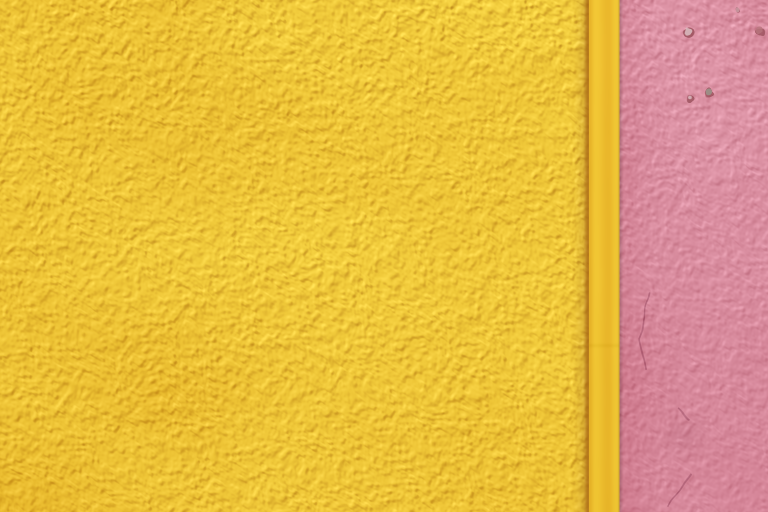
A WebGL 1 fragment shader for this texture:

```glsl
precision highp float;
// Yellow stucco wall with a painted downpipe beside a strip of pink plaster.
uniform vec2 u_resolution;

float hash(vec2 p) {
  vec3 q = fract(vec3(p.xyx) * 0.1031);
  q += dot(q, q.yzx + 33.33);
  return fract((q.x + q.y) * q.z);
}

float noise(vec2 p) {
  vec2 i = floor(p), f = fract(p);
  f = f * f * (3.0 - 2.0 * f);
  return mix(mix(hash(i), hash(i + vec2(1.0, 0.0)), f.x),
             mix(hash(i + vec2(0.0, 1.0)), hash(i + vec2(1.0, 1.0)), f.x), f.y);
}

float fbm(vec2 p) {
  float sum = 0.0, amp = 0.5;
  for (int i = 0; i < 4; i++) {
    sum += amp * noise(p);
    p = mat2(1.6, 1.2, -1.2, 1.6) * p + 17.3;
    amp *= 0.5;
  }
  return sum;
}

// Plaster height: trowelled grains over softer lumps
float stucco(vec2 p) {
  p += 0.012 * vec2(noise(p * 19.0), noise(p * 19.0 + 40.0));
  float grain = noise(mat2(0.8, 0.6, -0.6, 0.8) * p * vec2(105.0, 125.0));
  return 0.55 * smoothstep(0.25, 0.95, grain) + 0.3 * noise(p * 190.0 + 9.0)
       + 0.5 * noise(p * 48.0 + 5.0);
}

// Slope facing a light at the upper left
float relief(vec2 p) {
  vec2 d = vec2(-0.0016, 0.0024);
  return stucco(p - d) - stucco(p + d);
}

float segment(vec2 p, vec2 a, vec2 b) {
  vec2 ab = b - a;
  return length(p - a - ab * clamp(dot(p - a, ab) / dot(ab, ab), 0.0, 1.0));
}

// Chipped paint: pale core with a dark lower rim
vec3 chip(vec3 col, vec2 p, vec2 c, float r, vec3 core) {
  vec2 q = p - c;
  float d = length(q) + 0.006 * (noise(p * 150.0) - 0.5);
  float rim = length(q + vec2(-0.001, 0.002)) + 0.006 * (noise(p * 130.0) - 0.5);
  col = mix(col, vec3(0.58, 0.29, 0.33), 0.75 * (1.0 - smoothstep(r, r + 0.003, rim)));
  return mix(col, core, 0.8 * (1.0 - smoothstep(r * 0.6, r * 0.6 + 0.003, d)));
}

vec3 yellowWall(vec2 p) {
  float cloud = fbm(p * vec2(3.0, 4.0)) - 0.47;
  float light = 0.4 + 0.28 * (p.y - 0.5) + 0.9 * cloud;
  light += 0.25 * smoothstep(0.0, 0.6, p.x) - 0.15;
  vec3 col = mix(vec3(0.905, 0.715, 0.165), vec3(0.945, 0.80, 0.235), clamp(light + 0.2, 0.0, 1.0));
  float rough = 0.75 + 0.5 * fbm(p * 5.0 + 30.0) + 0.2 * smoothstep(0.75, 1.0, p.y);
  float r = relief(p) * rough;
  col += vec3(0.10, 0.13, 0.14) * max(r, 0.0);
  col += vec3(0.19, 0.25, 0.12) * min(r, 0.0);
  // Contact shadow along the pipe
  col *= 1.0 - vec3(0.10, 0.14, 0.12) * smoothstep(1.115, 1.15, p.x);
  return mix(col, vec3(0.66, 0.40, 0.08), 0.75 * smoothstep(1.138, 1.149, p.x));
}

vec3 pinkWall(vec2 p) {
  float cloud = fbm(p * vec2(5.0, 4.0) + 12.0) - 0.47;
  float light = 0.55 + 0.45 * (p.y - 0.5) + 0.8 * cloud;
  light -= 0.3 * (1.0 - smoothstep(1.21, 1.29, p.x));
  vec3 col = mix(vec3(0.81, 0.48, 0.555), vec3(0.875, 0.595, 0.665), clamp(light, 0.0, 1.0));
  float r = relief(p + 7.0) * (0.65 + 0.4 * p.y);
  col += vec3(0.12, 0.15, 0.15) * r;

  // Hairline cracks and a low dent
  vec2 w = p + 0.006 * (vec2(noise(p * 45.0), noise(p * 45.0 + 8.0)) - 0.5);
  float crack = min(segment(w, vec2(1.268, 0.43), vec2(1.250, 0.34)),
                    segment(w, vec2(1.250, 0.34), vec2(1.262, 0.28)));
  crack = min(crack, segment(w, vec2(1.305, 0.01), vec2(1.350, 0.075)));
  crack = min(crack, segment(w, vec2(1.325, 0.20), vec2(1.345, 0.18)));
  col -= vec3(0.13, 0.13, 0.12) * (1.0 - smoothstep(0.0003, 0.003, crack));
  col -= 0.035 * exp(-900.0 * dot(p - vec2(1.338, 0.15), p - vec2(1.338, 0.15)));

  col = chip(col, p, vec2(1.344, 0.938), 0.009, vec3(0.87, 0.77, 0.78));
  col = chip(col, p, vec2(1.484, 0.940), 0.007, vec3(0.72, 0.46, 0.49));
  col = chip(col, p, vec2(1.384, 0.820), 0.007, vec3(0.60, 0.60, 0.55));
  col = chip(col, p, vec2(1.347, 0.809), 0.005, vec3(0.88, 0.76, 0.78));
  col = chip(col, p, vec2(1.441, 0.981), 0.003, vec3(0.80, 0.62, 0.65));
  return col * (1.0 - 0.16 * (1.0 - smoothstep(1.21, 1.219, p.x)));
}

vec3 downpipe(vec2 p) {
  float t = (p.x - 1.15) / 0.06;
  vec3 col = mix(vec3(0.90, 0.69, 0.15), vec3(0.945, 0.775, 0.20), smoothstep(0.0, 0.22, t));
  col = mix(col, vec3(0.915, 0.715, 0.165), smoothstep(0.25, 0.62, t));
  col = mix(col, vec3(0.94, 0.775, 0.20), smoothstep(0.65, 0.88, t));
  col *= 1.0 - 0.13 * smoothstep(0.92, 1.0, t);
  col += 0.012 * (fbm(p * vec2(40.0, 9.0)) - 0.47) + 0.012 * (p.y - 0.5);
  // Faint sleeve joint
  return col - 0.025 * exp(-pow((p.y - 0.325) / 0.004, 2.0));
}

void main() {
  vec2 p = gl_FragCoord.xy / u_resolution * vec2(1.5, 1.0);
  float aa = 0.75 / u_resolution.x;
  vec3 col = mix(yellowWall(p), downpipe(p), smoothstep(1.15 - aa, 1.15 + aa, p.x));
  col = mix(col, pinkWall(p), smoothstep(1.21 - aa, 1.21 + aa, p.x));
  gl_FragColor = vec4(clamp(col, 0.0, 1.0), 1.0);
}
```
